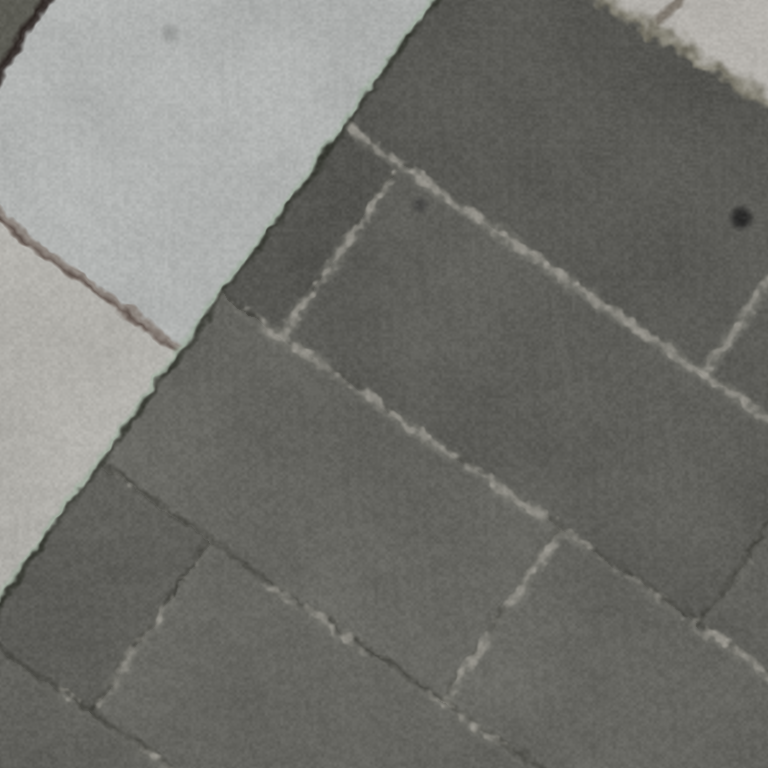
Reproduce this texture procedurally as a Shadertoy shader.

```glsl
// Worn paving seen from above: dark flagstones in slanted rows beside a pale kerb.
// A rotated frame gives rows and staggered cross joints; signed line distances
// cut out the pale slabs, and value noise roughens edges, mortar and stone.
const float ROW_HEIGHT = 0.273;
const float STONE_LENGTH = 0.664;
const vec2 ROW_ORIGIN = vec2(0.447, 0.838);
const vec2 ALONG = vec2(0.822, -0.5695);

// One entry per row, from the top: first cross joint, stone tone, mortar paleness.
const float FIRST_JOINT[5] = float[5](0.571, 0.091, 0.534, 0.167, 0.450);
const float ROW_TONE[5] = float[5](0.346, 0.372, 0.399, 0.399, 0.390);
const float ROW_PALE[5] = float[5](0.0, 0.80, 0.57, 0.26, 0.38);
const float CROSS_PALE[5] = float[5](0.70, 0.60, 0.58, 0.36, 0.40);

float hash(vec2 p) {
    return fract(sin(dot(p, vec2(127.1, 311.7))) * 43758.5453);
}

float noise(vec2 p) {
    vec2 i = floor(p), f = fract(p);
    f = f * f * (3.0 - 2.0 * f);
    return mix(mix(hash(i), hash(i + vec2(1, 0)), f.x),
               mix(hash(i + vec2(0, 1)), hash(i + vec2(1, 1)), f.x), f.y);
}

float fbm(vec2 p) {
    float sum = 0.0, gain = 0.5;
    for (int i = 0; i < 4; i++) {
        sum += gain * noise(p);
        p = mat2(1.6, 1.2, -1.2, 1.6) * p + 7.3;
        gain *= 0.5;
    }
    return sum;
}

// Signed distance to the line a-b, positive on its left.
float lineSide(vec2 p, vec2 a, vec2 b) {
    vec2 d = normalize(b - a);
    return dot(p - a, vec2(-d.y, d.x));
}

float band(float d, float halfWidth, float soft) {
    return 1.0 - smoothstep(halfWidth - soft, halfWidth + soft, abs(d));
}

float spot(vec2 p, vec2 center, float radius) {
    return 1.0 - smoothstep(0.35 * radius, 1.25 * radius, length(p - center));
}

// Crumbling joint: a dusty halo, pale crumbs in patches, dark cracks between.
vec3 addJoint(vec3 color, vec2 p, float d, float pale, float soft) {
    float grain = noise(p * 125.0), patches = noise(p * 17.0 + 3.7);
    float cover = 0.4 * patches + 0.35 * noise(p * 60.0) + 0.25 * grain;
    float filled = smoothstep(0.78 - pale, 1.16 - pale, cover);
    float crack = band(d + 0.003, 0.002 + 0.003 * grain, soft + 0.002);
    crack *= (0.35 + 0.65 * noise(p * 42.0 + 11.0)) * (1.0 - 0.65 * filled);
    color = mix(color, vec3(0.21, 0.21, 0.19), 0.8 * crack);
    float halo = band(d - 0.001, 0.006 + 0.004 * patches, 0.005);
    color = mix(color, vec3(0.49, 0.49, 0.46), 0.1 * halo + 0.45 * halo * filled);
    float crumbs = band(d, 0.001 + 0.0065 * grain, soft + 0.0015) * filled;
    return mix(color, vec3(0.61, 0.60, 0.57), (0.25 + 0.65 * grain) * crumbs);
}

vec3 flagstones(vec2 p, vec2 rough, float soft) {
    vec2 q = rough - ROW_ORIGIN;
    float s = dot(q, ALONG), v = dot(q, vec2(ALONG.y, -ALONG.x)) / ROW_HEIGHT;
    int row = int(clamp(floor(v) + 1.0, 0.0, 4.0));
    float place = (s - FIRST_JOINT[row]) / STONE_LENGTH;
    // Short end stones are darker; later stones in a row slightly paler.
    bool shortStone = place < 0.0 && (row == 1 || row == 3);
    float tone = ROW_TONE[row] + 0.012 * floor(max(place, 0.0)) - (shortStone ? 0.034 : 0.0);
    tone += 0.075 * (fbm(p * 9.0) - 0.47);
    vec3 color = tone * vec3(1.0, 1.0, 0.95);
    float crossing = round(place), edge = round(v);
    float crossPale = CROSS_PALE[row] - 0.4 * max(crossing, 0.0);
    color = addJoint(color, p, (place - crossing) * STONE_LENGTH, crossPale, soft);
    if (edge >= 0.0) {
        float pale = ROW_PALE[int(min(edge + 1.0, 4.0))] + 0.09 * cos(9.0 * (s - 0.42));
        color = addJoint(color, p, (v - edge) * ROW_HEIGHT, pale, soft);
    }
    color = mix(color, vec3(0.15), 0.9 * spot(p, vec2(0.965, 0.716), 0.016));
    return mix(color, vec3(0.25), 0.6 * spot(p, vec2(0.547, 0.733), 0.011));
}

vec3 kerb(vec2 p, vec2 rough, float soft) {
    float joint = lineSide(rough, vec2(0.0, 0.716), vec2(0.232, 0.547));
    vec3 color = mix(vec3(0.695, 0.69, 0.67), vec3(0.685, 0.695, 0.69), step(0.0, joint));
    color += 0.09 * (fbm(p * 9.0 + 4.0) - 0.47) - 0.09 * spot(p, vec2(0.222, 0.956), 0.014);
    float wear = noise(p * 70.0);
    color = mix(color, vec3(0.52, 0.48, 0.45), 0.8 * band(joint, 0.004 + 0.005 * wear, 0.003));
    float crack = band(joint + 0.003, 0.0025, soft + 0.001);
    return mix(color, vec3(0.32, 0.27, 0.25), (0.3 + 0.6 * wear) * crack);
}

void mainImage(out vec4 fragColor, in vec2 fragCoord) {
    vec2 p = fragCoord / iResolution.xy;
    float soft = 0.0015 + 0.7 / iResolution.y;
    vec2 wobble = vec2(noise(p * 45.0), noise(p * 45.0 + 19.0)) - 0.5;
    vec2 ripple = vec2(noise(p * 120.0), noise(p * 120.0 + 31.0)) - 0.5;
    vec2 rough = p + 0.007 * wobble + 0.005 * ripple;
    vec3 color = flagstones(p, rough, soft);
    // Kerb with a greenish rim and a broken dark gap along the stones.
    float side = lineSide(rough, vec2(0.0, 0.219), vec2(0.566, 1.0));
    vec3 slab = mix(kerb(p, rough, soft), vec3(0.62, 0.68, 0.62), 0.8 * band(side, 0.006, 0.004));
    color = mix(color, slab, smoothstep(-soft, soft, side));
    float gapNoise = noise(p * 38.0 + 5.0);
    float gap = band(side + 0.003, 0.0015 + 0.0035 * gapNoise, soft + 0.0015);
    color = mix(color, vec3(0.20, 0.21, 0.18), (0.4 + 0.5 * gapNoise) * gap);
    // Dark stone beyond the kerb's far edge.
    float farSide = lineSide(rough, vec2(0.0, 0.909), vec2(0.059, 1.0));
    color = mix(color, vec3(0.36, 0.36, 0.33), smoothstep(-soft, soft, farSide));
    color = mix(color, vec3(0.16, 0.13, 0.12), 0.85 * band(farSide, 0.006, 0.004));
    // Pale slab in the upper right, with a crumbled tan border.
    float corner = lineSide(rough, vec2(0.775, 1.0), vec2(1.0, 0.860));
    corner += 0.016 * (noise(p * 38.0) - 0.5) + 0.012 * (noise(p * 95.0) - 0.5);
    vec3 pale = vec3(0.71, 0.70, 0.68) + 0.06 * (fbm(p * 12.0) - 0.47);
    float seam = lineSide(rough, vec2(0.862, 0.975), vec2(0.885, 1.0));
    pale = mix(pale, vec3(0.43, 0.40, 0.36), 0.75 * band(seam, 0.006, 0.004));
    vec3 rubble = vec3(0.50, 0.49, 0.44) + 0.14 * (noise(p * 110.0) - 0.5);
    pale = mix(rubble, pale, smoothstep(0.004, 0.026, corner));
    color = mix(color, pale, smoothstep(-0.007, 0.007, corner));
    // Fine surface grain.
    color += 0.038 * (noise(p * 190.0) - 0.5) + 0.036 * (noise(p * 300.0) - 0.5);
    fragColor = vec4(clamp(color, 0.0, 1.0), 1.0);
}
```
